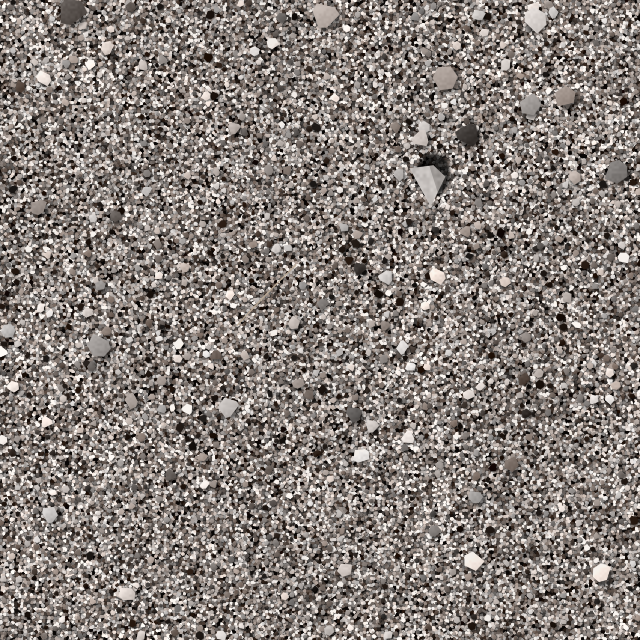
A three.js fragment shader for this texture:

```glsl
varying vec2 vUv;

vec3 hash3(vec2 p) {
  vec3 q = fract(p.xyx * vec3(0.1031, 0.1030, 0.0973));
  q += dot(q, q.yxz + 33.33);
  return fract((q.xxy + q.yzz) * q.zyx);
}

float noise(vec2 p) {
  vec2 i = floor(p), f = fract(p);
  f = f * f * (3.0 - 2.0 * f);
  return mix(mix(hash3(i).x, hash3(i + vec2(1.0, 0.0)).x, f.x),
             mix(hash3(i + vec2(0.0, 1.0)).x, hash3(i + 1.0).x, f.x), f.y);
}

// Bell-shaped random value around zero
float bell(vec3 h) {
  return dot(h, vec3(1.0 / 3.0)) - 0.5;
}

// Grey stone with a variable warm tint
vec3 stoneColor(float tone, float warmth) {
  vec3 tint = vec3(0.032, -0.004, -0.026) * (0.3 + 1.4 * warmth);
  return clamp(vec3(tone) + tint, vec3(0.03, 0.02, 0.015), vec3(0.98, 0.96, 0.94));
}

// Fine sand: softly blended cells with dark gaps
vec3 fineSand(vec2 uv) {
  vec2 p = uv * 215.0, cell = floor(p);
  vec3 sum = vec3(0.0);
  float total = 0.0, nearest = 2.0;
  for (float y = -1.0; y <= 1.0; y++) {
    for (float x = -1.0; x <= 1.0; x++) {
      vec2 id = cell + vec2(x, y);
      vec3 h = hash3(id), k = hash3(id + 371.0);
      float dist = length(p - id - 0.1 - 0.8 * h.xy);
      float weight = exp(-13.0 * dist * dist);
      sum += weight * stoneColor(0.55 + 1.75 * bell(k), h.z);
      total += weight;
      nearest = min(nearest, dist);
    }
  }
  return sum / total * (1.0 - 0.6 * smoothstep(0.45, 0.9, nearest));
}

// Irregular convex outline of about unit radius
float pebbleShape(vec2 d, vec3 h) {
  float dist = 0.65 * length(d);
  for (float i = 0.0; i < 6.0; i++) {
    float vary = fract(h.y * (7.0 + 5.0 * i));
    float angle = 6.283 * h.x + 1.047 * i + 0.6 * vary;
    dist = max(dist, dot(d, vec2(cos(angle), sin(angle))) / (0.72 + 0.45 * vary));
  }
  return dist;
}

// Loose grains with a lit face and a shadow at the lower right
void scatter(inout vec3 color, vec2 uv, float scale, float density,
             float tone, float spread, float seed) {
  vec2 p = uv * scale, cell = floor(p);
  float blur = 0.0011 * scale;
  for (float y = -1.0; y <= 1.0; y++) {
    for (float x = -1.0; x <= 1.0; x++) {
      vec2 id = cell + vec2(x, y);
      vec3 h = hash3(id + seed), k = hash3(id + seed + 157.0);
      float cluster = 0.35 + 1.3 * noise(id / scale * 7.0 + seed);
      if (h.z < density * cluster) {
        vec2 d = p - id - 0.15 - 0.7 * h.xy;
        float radius = 0.22 + 0.2 * k.z * k.z;
        float shadow = 1.0 - smoothstep(0.7, 1.35, length(d + vec2(-0.08, 0.1)) / radius);
        float edge = (pebbleShape(d / radius, k) - 1.0) * radius;
        float cover = 1.0 - smoothstep(-blur, blur, edge);
        float light = 0.09 * dot(d / radius, vec2(-0.6, 0.8));
        light += 0.09 * (noise(p * 260.0 / scale) - 0.5);
        vec3 stone = stoneColor(tone + spread * bell(hash3(id + seed + 59.0)) + light * tone, k.x);
        color = mix(color, color * 0.5, shadow);
        color = mix(color, stone, cover);
      }
    }
  }
}

// Large angular stone with two facets
void angularStone(inout vec3 color, vec2 d) {
  float left = dot(d, vec2(-0.876, -0.482)) - 0.0172;
  float right = dot(d, vec2(0.898, -0.44)) - 0.0225;
  float top = dot(d, vec2(-0.13, 0.99)) - 0.0206;
  float corner = dot(d, vec2(0.69, 0.725)) - 0.0215;
  float edge = max(max(left, right), max(top, corner));
  float shade = 1.0 - smoothstep(0.0, 0.009, length((d - vec2(0.008, 0.008)) * vec2(1.0, 0.8)) - 0.022);
  color *= 1.0 - 0.75 * shade;
  float facet = smoothstep(-0.001, 0.001, dot(d, vec2(0.95, 0.3)) - 0.008);
  float tone = mix(0.76, 0.6, facet) + 0.1 * (noise(d * 180.0 + 40.0) - 0.5);
  color = mix(color, stoneColor(tone, 0.2), 1.0 - smoothstep(-0.001, 0.001, edge));
}

// Thin pale straw lying on the sand
void straw(inout vec3 color, vec2 uv) {
  vec2 start = vec2(0.371, 0.492), span = vec2(0.091, 0.094);
  float t = clamp(dot(uv - start, span) / dot(span, span), 0.0, 1.0);
  vec2 bend = vec2(-0.003, 0.003) * t * (1.0 - t);
  float dist = length(uv - start - span * t - bend);
  color = mix(color, vec3(0.74, 0.67, 0.59), 0.85 * (1.0 - smoothstep(0.0006, 0.002, dist)));
}

void main() {
  vec3 color = fineSand(vUv);
  scatter(color, vUv, 125.0, 0.36, 0.56, 1.5, 11.0);
  scatter(color, vUv, 78.0, 0.22, 0.57, 1.3, 83.0);
  // Dark pits gather around the middle band
  float band = exp(-14.0 * (vUv.y - 0.52) * (vUv.y - 0.52));
  scatter(color, vUv, 62.0, 0.03 + 0.05 * band, 0.08, 0.15, 137.0);
  scatter(color, vUv, 46.0, 0.06 + 0.07 * band, 0.61, 1.2, 211.0);
  scatter(color, vUv, 34.0, 0.035, 0.84, 0.5, 307.0);
  scatter(color, vUv, 21.0, 0.035, 0.62, 0.9, 419.0);
  angularStone(color, vUv - vec2(0.669, 0.72));
  straw(color, vUv);
  color *= 0.95 + 0.1 * noise(vUv * 9.0);
  gl_FragColor = vec4(color, 1.0);
}
```
